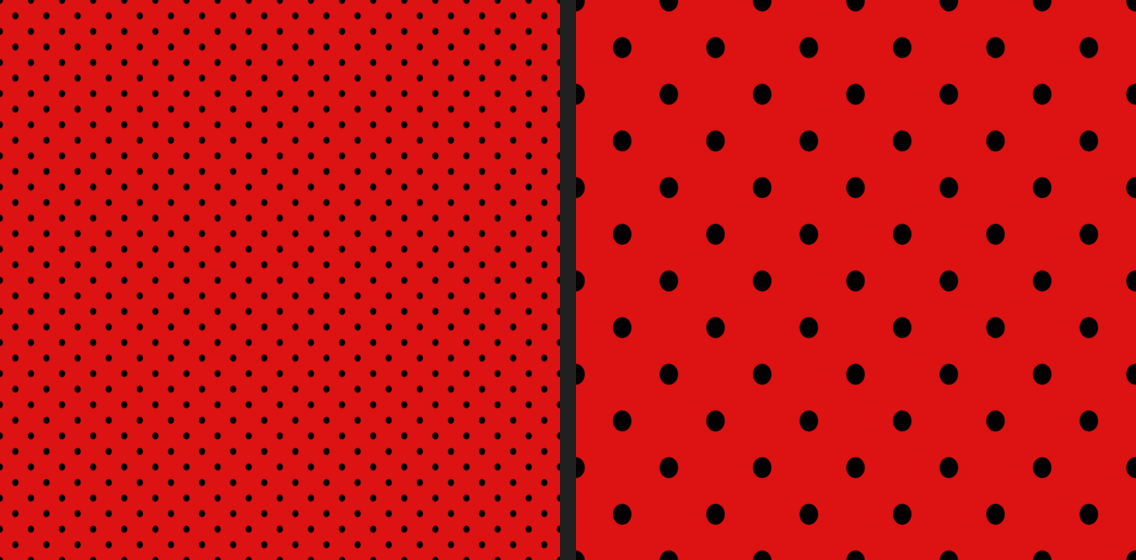
Left: the whole. Right: its middle third, enlarged.
A Shadertoy shader for this pattern:

```glsl
// Small upright oval black dots in staggered rows on a bright red ground.

const float REPEATS = 18.0;                      // whole cells across and down
const vec2 DOT_RADII = vec2(0.099, 0.112);       // in cells
const vec2 DOT_SHIFT = vec2(-0.005, -0.010);     // in cells
const vec3 GROUND_RED = vec3(0.868, 0.071, 0.071);
const vec3 DOT_BLACK = vec3(0.012, 0.004, 0.004);

// Approximate signed distance to an axis-aligned ellipse
float ellipseDistance(vec2 p, vec2 radii) {
    float k = length(p / radii);
    float slope = length(p / (radii * radii));
    return k * (k - 1.0) / max(slope, 1e-4);
}

// Offset from the nearest point of a unit grid
vec2 nearestOffset(vec2 p) {
    return fract(p + 0.5) - 0.5;
}

// Dots on the cell corners and on the cell centres
float staggeredDots(vec2 p, vec2 radii) {
    float corners = ellipseDistance(nearestOffset(p), radii);
    float centres = ellipseDistance(nearestOffset(p + 0.5), radii);
    return min(corners, centres);
}

void mainImage(out vec4 fragColor, in vec2 fragCoord) {
    vec2 cell = fragCoord / iResolution.xy * REPEATS;
    float softness = 0.9 * REPEATS / min(iResolution.x, iResolution.y);

    // Soft-edged dots over the flat ground
    float d = staggeredDots(cell - DOT_SHIFT, DOT_RADII);
    float ink = 1.0 - smoothstep(-softness, softness, d);
    fragColor = vec4(mix(GROUND_RED, DOT_BLACK, ink), 1.0);
}
```
